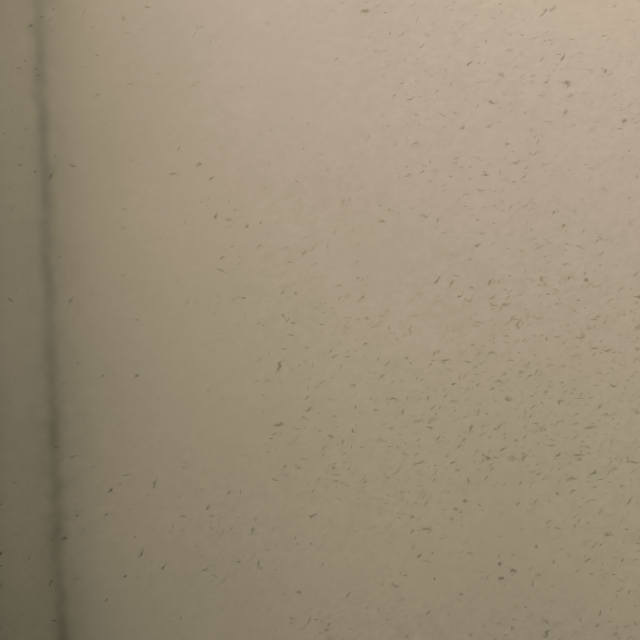
Give the GLSL for this texture, as a Shadertoy shader.

```glsl
// A dim, softly lit plaster wall with a vertical groove near its left edge.
// Smooth light falloff carries fine isotropic grain, and hashed grid cells
// scatter thin slanted pits in patches, denser toward the lower right.

#define GRAIN_AMOUNT 0.026
#define BLOTCH_AMOUNT 0.024
#define PIT_DEPTH 0.16
#define PIT_SLANT 0.42
#define GROOVE_DEPTH 0.060
#define GROOVE_WIDTH 0.011
#define LIGHT_FALLOFF 0.22
#define LIGHT_BOTTOM 0.328
#define LIGHT_TOP 0.508
#define SHADOW_COLOR vec3(0.45, 0.42, 0.35)
#define LIGHT_COLOR vec3(0.69, 0.63, 0.55)

float hash(vec2 p) {
    vec3 q = fract(p.xyx * vec3(0.1031, 0.1030, 0.0973));
    q += dot(q, q.yzx + 33.33);
    return fract((q.x + q.y) * q.z);
}

float noise(vec2 p) {
    vec2 cell = floor(p), f = fract(p);
    f = f * f * (3.0 - 2.0 * f);
    float low = mix(hash(cell), hash(cell + vec2(1, 0)), f.x);
    float high = mix(hash(cell + vec2(0, 1)), hash(cell + vec2(1, 1)), f.x);
    return mix(low, high, f.y);
}

float fbm(vec2 p) {
    float sum = 0.0, weight = 0.5;
    for (int i = 0; i < 3; i++) {
        sum += weight * noise(p);
        p = mat2(0.8, 0.6, -0.6, 0.8) * p * 2.03 + 17.3;
        weight *= 0.5;
    }
    return sum / 0.875;
}

vec2 rotate(vec2 p, float angle) {
    float c = cos(angle), s = sin(angle);
    return vec2(c * p.x + s * p.y, c * p.y - s * p.x);
}

// Blurred slanted pits, at most one per cell, most of them faint
float pits(vec2 uv, float cells, float density, float seed) {
    vec2 p = uv * cells;
    vec2 ragged = vec2(noise(uv * 150.0 + seed), noise(uv * 150.0 + seed + 51.0)) - 0.5;
    float depth = 0.0;
    for (int y = -1; y <= 1; y++)
    for (int x = -1; x <= 1; x++) {
        vec2 id = floor(p) + vec2(x, y);
        vec2 key = id + seed;
        vec2 center = id + vec2(hash(key + 3.1), hash(key + 47.7));
        float present = step(hash(key + 91.3), density);
        float angle = PIT_SLANT + 1.6 * (hash(key + 132.9) - 0.5);
        float size = hash(key + 171.5);
        vec2 radius = vec2(mix(0.20, 0.56, size * size), mix(0.11, 0.17, hash(key + 211.0)));
        vec2 d = rotate(p - center + ragged * 0.36, angle) / radius;
        float strength = mix(0.18, 1.0, pow(hash(key + 253.0), 2.5));
        depth = max(depth, present * strength * exp(-1.8 * dot(d, d)));
    }
    return depth;
}

// Diffuse crease with a broken dark core and a wide soft shoulder
float groove(vec2 uv) {
    float center = mix(0.096, 0.060, uv.y) + 0.004 * (noise(vec2(uv.y * 7.0, 4.0)) - 0.5)
                 + 0.004 * (noise(vec2(uv.y * 45.0, 9.0)) - 0.5);
    float d = (uv.x - center) / GROOVE_WIDTH;
    float crease = exp(-d * d) * mix(0.45, 1.15, fbm(vec2(uv.y * 16.0, 2.0)));
    float shoulder = 0.50 * exp(-d * d * 0.06);
    float crumbs = 0.7 * exp(-d * d * 0.12) * (fbm(uv * vec2(60.0, 42.0)) - 0.5);
    return crease + shoulder + crumbs;
}

void mainImage(out vec4 fragColor, in vec2 fragCoord) {
    vec2 uv = fragCoord / iResolution.xy;

    // Broad light: darker at the left and toward the bottom
    float light = mix(LIGHT_BOTTOM, LIGHT_TOP, uv.y) + 0.245 * (1.0 - exp(-uv.x / LIGHT_FALLOFF));
    light += 0.035 * smoothstep(0.10, 0.0, uv.x);
    light += BLOTCH_AMOUNT * (fbm(uv * 5.0) - 0.5);

    // Fine grain, patchy and rougher toward the lower right
    vec2 along = rotate(uv, PIT_SLANT);
    float grain = fbm(along * vec2(62.0, 84.0)) - 0.5;
    float fleck = noise(along * vec2(150.0, 215.0)) - 0.5;
    float rough = mix(0.6, 1.2, smoothstep(0.1, 0.9, uv.x + 0.4 * (1.0 - uv.y)));
    rough *= mix(0.6, 1.4, noise(uv * 9.0 + 5.0));
    light += GRAIN_AMOUNT * rough * (0.7 * grain + 0.5 * fleck);

    // Pits cluster irregularly on the right and lower right
    float cluster = smoothstep(0.3, 0.72, fbm(uv * 6.0 + 23.0));
    float spread = smoothstep(0.0, 1.25, uv.x + 0.35 * (1.0 - uv.y));
    float density = (0.06 + 0.85 * spread * spread) * mix(0.25, 1.4, cluster);
    float pitting = max(pits(uv, 52.0, density * 0.55, 11.0),
                        0.75 * pits(uv, 78.0, density * 0.85, 307.0));
    light -= PIT_DEPTH * pitting;

    light -= GROOVE_DEPTH * groove(uv);

    // Shadow to light ramp, yellower in the middle, with a slight hue drift
    float tone = (light - 0.45) / 0.24;
    vec3 color = mix(SHADOW_COLOR, LIGHT_COLOR, tone);
    float middle = clamp(4.0 * tone * (1.0 - tone), 0.0, 1.0);
    color.b -= 0.014 * middle;
    color += vec3(0.012, -0.004, 0.004) * (fbm(uv * 4.0 + 61.0) - 0.5);
    fragColor = vec4(clamp(color, 0.0, 1.0), 1.0);
}
```
